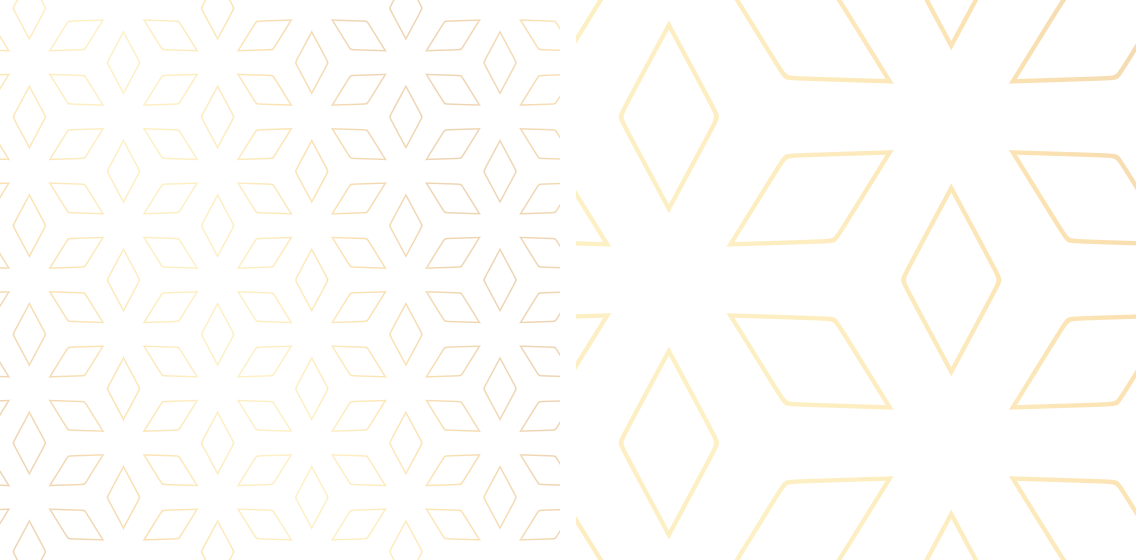
Left: the whole. Right: its middle third, enlarged.
A WebGL 1 fragment shader for this pattern:

```glsl
precision highp float;

uniform vec2 u_resolution;

const float PI = 3.14159;
const float SQRT3 = 1.73205;
const float STAR_SPACING = 0.1941;
const vec2 STAR_ORIGIN = vec2(0.5567, 0.403);

// Petal measures, in units of the star spacing
const vec2 PETAL_HALF_SIZE = vec2(0.282, 0.1515);
const float LINE_WIDTH = 0.0134;
const float CORNER_SOFTNESS = 0.01;

const vec3 PAPER = vec3(1.0);
const vec3 PALE_GOLD = vec3(0.992, 0.94, 0.77);
const vec3 PEACH = vec3(0.984, 0.885, 0.70);
const vec3 TAN = vec3(0.93, 0.83, 0.70);

// Offset from the nearest point of a unit triangular lattice
vec2 nearestStar(vec2 p) {
  vec2 period = vec2(SQRT3, 1.0);
  vec2 a = mod(p + 0.5 * period, period) - 0.5 * period;
  vec2 b = mod(p, period) - 0.5 * period;
  return dot(a, a) < dot(b, b) ? a : b;
}

// Position in the closest of six petals: x along its axis, y across
vec2 petalSpace(vec2 p) {
  vec2 q = abs(p);
  vec2 upright = vec2(0.0, 1.0);
  vec2 slanted = vec2(0.5 * SQRT3, 0.5);
  vec2 axis = dot(q, upright) > dot(q, slanted) ? upright : slanted;
  return vec2(dot(q, axis) - 0.5, q.x * axis.y - q.y * axis.x);
}

// Signed distance to a rhombus with sharp ends and softened side corners
float rhombusDistance(vec2 p, vec2 halfSize, float softness) {
  vec2 q = vec2(sqrt(p.x * p.x + softness * softness), abs(p.y));
  return (dot(q, halfSize.yx) - halfSize.x * halfSize.y) / length(halfSize);
}

float strokeCoverage(float d, float width, float pixel) {
  return clamp((0.5 * width - abs(d)) / pixel + 0.5, 0.0, 1.0);
}

// Diagonal metallic sheen running from pale gold through peach to tan
vec3 foilColor(vec2 uv) {
  float along = dot(uv - vec2(0.0, 1.0), vec2(0.92, 0.4));
  float tone = 0.5 - 0.5 * cos(PI * (along - 0.143) / 0.495);
  vec3 warm = mix(PALE_GOLD, PEACH, clamp(2.0 * tone, 0.0, 1.0));
  return mix(warm, TAN, clamp(2.0 * tone - 1.0, 0.0, 1.0));
}

void main() {
  float side = min(u_resolution.x, u_resolution.y);
  vec2 uv = gl_FragCoord.xy / side;
  float pixel = 1.0 / (side * STAR_SPACING);

  vec2 star = nearestStar((uv - STAR_ORIGIN) / STAR_SPACING);
  float d = rhombusDistance(petalSpace(star), PETAL_HALF_SIZE, CORNER_SOFTNESS);
  float ink = strokeCoverage(d, LINE_WIDTH, pixel);

  gl_FragColor = vec4(mix(PAPER, foilColor(uv), ink), 1.0);
}
```
